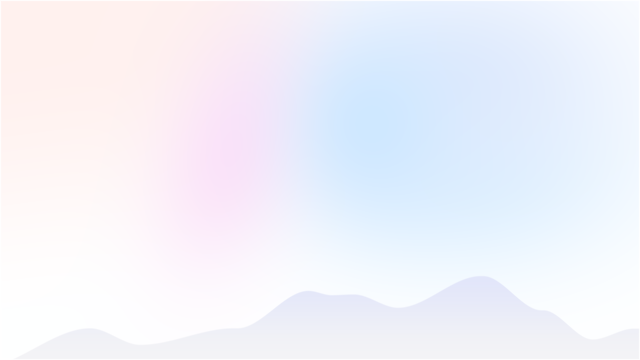
This background is drawn by a WebGL 2 fragment shader. Its source:

```glsl
#version 300 es
precision highp float;
// Soft pastel sky above one pale ridge, framed by a thin white edge.
// The sky layers stretched Gaussian glows over white; the ridge outline
// is a running sum of smooth steps, each a rise or fall between two x values.

uniform vec2 u_resolution;
out vec4 outColor;

// Elliptical Gaussian falloff around a centre.
float glow(vec2 uv, vec2 center, vec2 radius) {
    vec2 d = (uv - center) / radius;
    return exp(-dot(d, d));
}

// Pastel sky, painted from the widest washes to the tightest glows.
vec3 skyColor(vec2 uv) {
    vec3 color = vec3(0.998, 0.999, 1.0);

    // Peach wash in the upper left
    float peach = smoothstep(0.08, 0.82, uv.y - 0.25 * uv.x);
    peach *= 1.0 - smoothstep(0.32, 0.62, uv.x);
    color = mix(color, vec3(1.0, 0.945, 0.935), peach);

    // Icy and periwinkle washes on the right
    color = mix(color, vec3(0.88, 0.95, 1.0), glow(uv, vec2(0.74, 0.50), vec2(0.24, 0.26)));
    color = mix(color, vec3(0.865, 0.91, 0.99), 0.9 * glow(uv, vec2(0.73, 0.78), vec2(0.25, 0.32)));

    // Pink column, leaning right toward the top
    vec2 leaning = uv - vec2(0.12 * (uv.y - 0.59), 0.0);
    color = mix(color, vec3(0.985, 0.885, 0.975), glow(leaning, vec2(0.365, 0.59), vec2(0.11, 0.32)));

    // Blue core
    return mix(color, vec3(0.81, 0.908, 1.0), glow(uv, vec2(0.58, 0.655), vec2(0.13, 0.26)));
}

// Height of the ridge; each slope holds start x, end x and change in height.
float ridgeHeight(float x) {
    const vec3 slopes[11] = vec3[11](
        vec3(-0.033, 0.141, 0.111), vec3(0.141, 0.219, -0.046),
        vec3(0.219, 0.365, 0.046), vec3(0.371, 0.482, 0.104),
        vec3(0.482, 0.518, -0.012), vec3(0.518, 0.553, 0.002),
        vec3(0.553, 0.622, -0.037), vec3(0.622, 0.751, 0.088),
        vec3(0.755, 0.846, -0.095), vec3(0.849, 0.926, -0.081),
        vec3(0.926, 0.990, 0.030));
    float height = -0.023;
    for (int i = 0; i < 11; i++) {
        height += slopes[i].z * smoothstep(slopes[i].x, slopes[i].y, x);
    }
    return height;
}

void main() {
    vec2 uv = gl_FragCoord.xy / u_resolution;
    float pixel = 1.0 / u_resolution.y;
    vec3 color = skyColor(uv);

    // Ridge, lilac at its peaks and fading to pale grey below
    vec3 ridgeColor = mix(vec3(0.953, 0.953, 0.963), vec3(0.885, 0.90, 0.98),
                          smoothstep(0.0, 0.25, uv.y));
    float ridge = smoothstep(-pixel, pixel, ridgeHeight(uv.x) - uv.y);
    color = mix(color, ridgeColor, ridge);

    // Thin white frame, measured in canvas heights
    vec2 inset = min(uv, 1.0 - uv) * vec2(u_resolution.x / u_resolution.y, 1.0);
    float frame = 1.0 - smoothstep(0.001, 0.005, min(inset.x, inset.y));
    color = mix(color, vec3(1.0), 0.8 * frame);

    outColor = vec4(color, 1.0);
}
```
